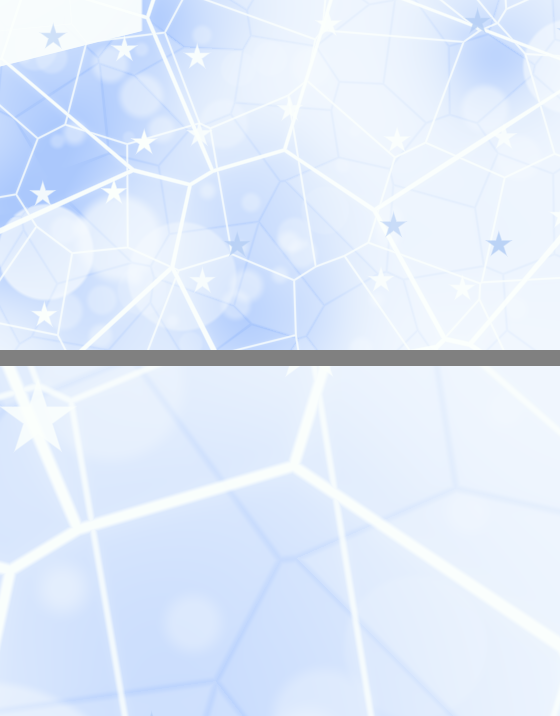
Top, the full canvas; bottom, a detail of the centre.
Write a WebGL 2 fragment shader that draws this background.

```glsl
#version 300 es
precision highp float;
// Pale blue and white backdrop: soft tinted clouds and bokeh discs under three
// webs of Voronoi cell borders, topped with scattered five-pointed stars.
// A single "tint" value (0 white, 1 blue) is built up and coloured at the end.
uniform vec2 u_resolution;
out vec4 fragColor;

vec2 hash2(vec2 p) {
    vec3 q = fract(p.xyx * vec3(0.1031, 0.103, 0.0973));
    q += dot(q, q.yzx + 33.33);
    return fract((q.xx + q.yz) * q.zy);
}

float noise(vec2 p) {
    vec2 i = floor(p), f = fract(p);
    f = f * f * (3.0 - 2.0 * f);
    float low = mix(hash2(i).x, hash2(i + vec2(1, 0)).x, f.x);
    float high = mix(hash2(i + vec2(0, 1)).x, hash2(i + vec2(1, 1)).x, f.x);
    return mix(low, high, f.y);
}

float blob(vec2 p, vec2 centre, float radius) {
    vec2 d = (p - centre) / radius;
    return exp(-dot(d, d));
}

float disc(vec2 p, vec2 centre, float radius, float soft) {
    return 1.0 - smoothstep(radius - soft, radius + soft, length(p - centre));
}

// x: distance to the nearest cell border, y: random tone of the cell
vec2 voronoi(vec2 p, float size, float seed) {
    p = p / size + seed;
    vec2 cell = floor(p), f = fract(p), nearest = vec2(0), home = vec2(0);
    float best = 9.0;
    for (int y = -1; y <= 1; y++)
    for (int x = -1; x <= 1; x++) {
        vec2 g = vec2(x, y), r = g + hash2(cell + g) - f;
        if (dot(r, r) < best) { best = dot(r, r); nearest = r; home = g; }
    }
    float border = 9.0;
    for (int y = -2; y <= 2; y++)
    for (int x = -2; x <= 2; x++) {
        vec2 g = home + vec2(x, y), r = g + hash2(cell + g) - f, d = r - nearest;
        if (dot(d, d) > 1e-5) border = min(border, dot(0.5 * (r + nearest), normalize(d)));
    }
    return vec2(border * size, hash2(cell + home + 7.0).y);
}

float stroke(float d, float halfWidth, float soft) {
    return 1.0 - smoothstep(halfWidth - soft, halfWidth + soft, d);
}

// Signed distance to the sides of an upright five-pointed star
float star(vec2 p, float radius) {
    float sector = 1.256637;
    float a = mod(atan(p.x, p.y) + 0.5 * sector, sector) - 0.5 * sector;
    return dot(length(p) * vec2(cos(a), abs(sin(a))), vec2(0.309, 0.951)) - 0.309 * radius;
}

void main() {
    vec2 p = gl_FragCoord.xy / u_resolution.y;
    float pixel = 1.0 / u_resolution.y;

    // Cloudy blue areas, strongest on the left
    float tint = 0.72 * blob(p, vec2(0.2, 0.68), 0.33) + 0.6 * blob(p, vec2(0.03, 0.38), 0.22)
        + 0.75 * blob(p, vec2(0.75, 0.08), 0.2) + 0.5 * blob(p, vec2(1.43, 0.87), 0.19)
        + 0.35 * blob(p, vec2(0.75, 0.42), 0.2) + 0.4 * blob(p, vec2(0.5, 0.97), 0.18)
        + 0.35 * blob(p, vec2(0.3, 0.05), 0.2);
    tint = 0.06 + tint * (0.75 + 0.5 * noise(p * 5.0)) + 0.08 * noise(p * 3.0 + 9.0);

    // Large discs, then small scattered bokeh
    tint *= 1.0 - 0.72 * disc(p, vec2(0.13, 0.28), 0.137, 0.006);
    tint *= 1.0 - 0.6 * disc(p, vec2(0.34, 0.32), 0.12, 0.02);
    tint *= 1.0 - 0.45 * disc(p, vec2(0.52, 0.21), 0.155, 0.006);
    tint *= 1.0 - 0.6 * disc(p, vec2(1.63, 0.81), 0.135, 0.006);
    for (float i = 0.0; i < 44.0; i++) {
        vec2 place = hash2(vec2(i, 3.7)), look = hash2(vec2(i, 51.3));
        float radius = 0.016 + 0.055 * look.x * look.x;
        tint *= 1.0 - (0.15 + 0.35 * look.y) * disc(p, place * vec2(1.6, 0.9), radius, 0.004 + 0.012 * look.y);
    }

    // Blue web with faintly toned facets
    vec2 blueWeb = voronoi(p, 0.23, 11.0);
    tint *= 0.85 + 0.3 * blueWeb.y;
    tint += (0.08 + 0.16 * tint) * (stroke(blueWeb.x, 0.003, 0.003) + 0.35 * stroke(blueWeb.x, 0.0, 0.016));

    // Bright sheet across the upper left corner
    float sheet = smoothstep(-0.002, 0.002, p.y - 0.81 - 0.25 * p.x) * (1.0 - smoothstep(0.4, 0.41, p.x));
    tint *= 1.0 - 0.88 * sheet;

    // Thin and thick white webs with a soft glow
    float thin = voronoi(p, 0.29, 23.0).x;
    float thick = voronoi(p, 0.5, 37.0).x;
    float thickness = 0.004 + 0.005 * noise(p * 3.0 + 20.0);
    float white = max(0.8 * stroke(thin, 0.003, 0.0025), 0.95 * stroke(thick, thickness, 0.003));
    white = max(white, 0.3 * max(stroke(thin, 0.0, 0.013), stroke(thick, 0.0, 0.028)));

    vec3 paleSky = vec3(0.965, 0.982, 0.995), blue = vec3(0.67, 0.785, 0.99);
    vec3 brightWhite = vec3(0.985, 1.0, 0.99);
    vec3 colour = mix(paleSky, blue, clamp(tint, 0.0, 1.0));
    colour = mix(colour, brightWhite, max(white, 0.6 * sheet));

    // Stars, one per jittered grid cell, some left out
    vec2 grid = p / 0.25, cell = floor(grid);
    vec2 jitter = hash2(cell + 71.0), kind = hash2(cell + 133.0);
    float d = star((fract(grid) - 0.5 - 0.62 * (jitter - 0.5)) * 0.25, 0.038);
    float shape = (1.0 - smoothstep(-pixel, pixel, d)) * step(kind.x, 0.82);
    bool isBlue = kind.y < 0.33;
    float opacity = isBlue ? 0.6 + kind.x * 0.4 : 0.7 + 0.3 * kind.y;
    colour = mix(colour, isBlue ? vec3(0.71, 0.81, 0.96) : brightWhite, shape * opacity);

    fragColor = vec4(colour, 1.0);
}
```
